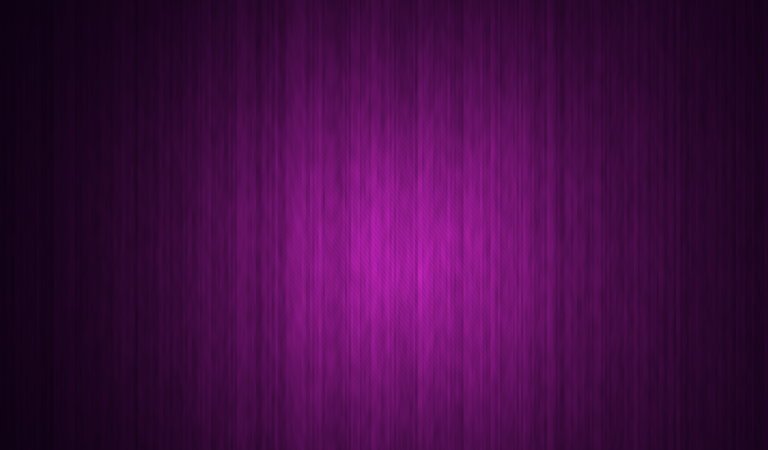
Reproduce this background procedurally as a Shadertoy shader.

```glsl
// A brushed violet curtain lit by one soft glow just below its middle.
// A radial falloff sets the light; layers of stretched cellular noise,
// broken up along y by layered sines, form the fine vertical streaks.

const vec3 SHADOW = vec3(0.030, 0.001, 0.052);
const vec3 BRIGHT = vec3(0.700, 0.125, 0.672);

const vec2  GLOW_CENTER  = vec2(0.525, 0.43);  // fraction of the canvas
const vec2  GLOW_SQUEEZE = vec2(1.03, 0.95);   // slightly taller than wide
const float GLOW_FALLOFF = 3.0;
const float GLOW_POWER   = 1.45;
const float RIGHT_LIFT   = 0.045;              // faint haze on the right side

const int   STREAK_LAYERS   = 4;
const float STREAK_COUNT    = 52.0;            // streaks per width, widest layer
const float STREAK_RATIO    = 1.9;             // density step between layers
const float STREAK_CONTRAST = 0.31;
const float STREAK_WIDEST   = 0.16;            // amplitude of the widest layer
const float STREAK_GAIN     = 1.5;             // amplitude step between layers
const float STREAK_DRIFT    = 4.0;             // slow tone change along y
const float STROKE_RATE     = 13.0;            // quick tone change along y

const float WEAVE_COUNT  = 104.0;              // diagonal threads per height
const float WEAVE_AMOUNT = 0.035;

float hash(float n) {
    return fract(sin(n * 127.1) * 4375.85);
}

// One-dimensional cellular noise: nearby streaks blend by distance.
// Returns a tone around zero, roughly in -1..1.
float streakTone(float x, float y, float seed) {
    float cell = floor(x);
    float toneSum = 0.0;
    float weightSum = 0.0;
    for (int i = -1; i <= 1; i++) {
        float id = cell + float(i);
        float center = id + 0.2 + 0.6 * hash(id + seed);
        float phase = 6.2832 * hash(id + seed + 31.7);
        float tone = 1.8 * hash(id + seed + 73.3) - 0.9;
        tone += 0.25 * sin(y * STREAK_DRIFT + phase);
        tone += 0.25 * sin(y * STROKE_RATE + 3.0 * phase);
        float d = x - center;
        float weight = exp(-6.0 * d * d);
        toneSum += tone * weight;
        weightSum += weight;
    }
    return toneSum / weightSum;
}

// Sum the layers, fading those too fine for the canvas.
float streaks(vec2 uv) {
    float sum = 0.0;
    float count = STREAK_COUNT;
    float amplitude = STREAK_WIDEST;
    for (int i = 0; i < STREAK_LAYERS; i++) {
        float layer = float(i);
        float visible = 1.0 - smoothstep(0.5, 1.0, count / iResolution.x);
        float y = uv.y * (1.0 + 2.0 * layer);
        sum += amplitude * visible * streakTone(uv.x * count, y, 17.0 * layer);
        count *= STREAK_RATIO;
        amplitude *= STREAK_GAIN;
    }
    return sum;
}

// Faint diagonal threads, faded when finer than the pixels.
float weave(vec2 p) {
    float visible = 1.0 - smoothstep(0.38, 0.6, WEAVE_COUNT / iResolution.y);
    return visible * sin((p.x + 0.8 * p.y) * WEAVE_COUNT * 6.2832);
}

void mainImage(out vec4 fragColor, in vec2 fragCoord) {
    vec2 uv = fragCoord / iResolution.xy;
    vec2 p = (uv - GLOW_CENTER) * vec2(iResolution.x / iResolution.y, 1.0);

    // Light falling off from the glow
    float glow = exp(-GLOW_FALLOFF * pow(length(p * GLOW_SQUEEZE), GLOW_POWER));
    float light = 0.96 * glow + RIGHT_LIFT * smoothstep(0.55, 0.9, uv.x);

    // Brushed streaks, softer where the light is strongest
    float contrast = STREAK_CONTRAST * mix(1.0, 0.6, glow);
    light *= 1.0 + contrast * streaks(uv);

    // Thread texture within the glow
    light += WEAVE_AMOUNT * glow * glow * weave(p);

    fragColor = vec4(mix(SHADOW, BRIGHT, max(light, 0.0)), 1.0);
}
```
